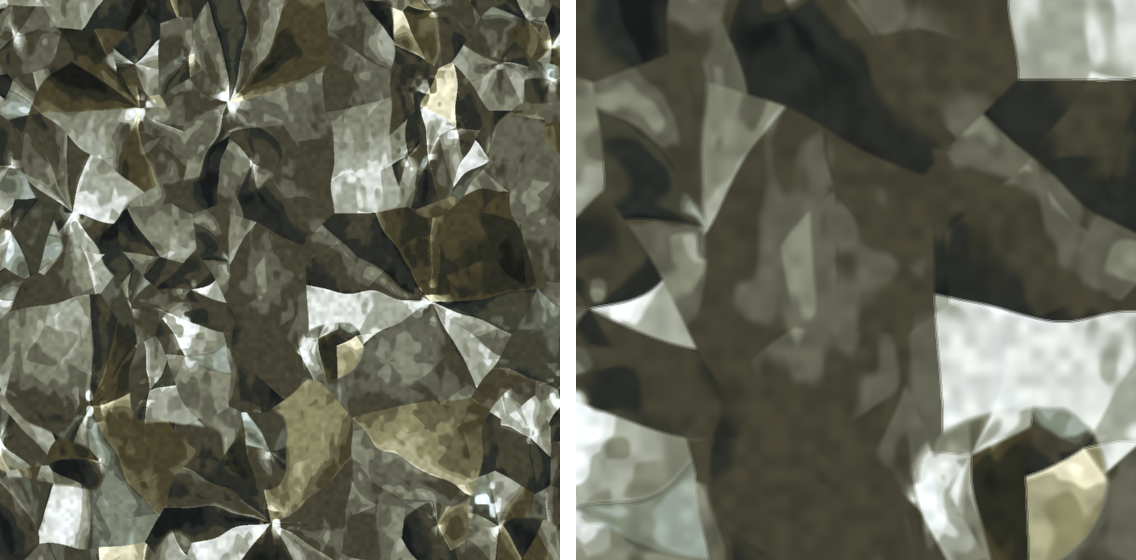
Left, the full canvas; right, a detail of the centre.
Write a WebGL 1 fragment shader that draws this texture.

```glsl
precision highp float;
// Crumpled metal foil: creased facets fanning out from sharp peaks, with glints.
uniform vec2 u_resolution;

const float TAU = 6.28318;

vec2 hash2(vec2 p) {
  vec3 q = fract(p.xyx * vec3(0.1031, 0.1030, 0.0973));
  q += dot(q, q.yzx + 33.33);
  return fract((q.xx + q.yz) * q.zy);
}

vec2 noise2(vec2 p) {
  vec2 i = floor(p), f = fract(p);
  f = f * f * (3.0 - 2.0 * f);
  return mix(mix(hash2(i), hash2(i + vec2(1, 0)), f.x),
             mix(hash2(i + vec2(0, 1)), hash2(i + vec2(1, 1)), f.x), f.y);
}

// Offset from the nearest peak (xy) and the cell of that peak (zw)
vec4 nearestPeak(vec2 p) {
  vec4 best = vec4(9.0);
  for (int y = -1; y <= 1; y++) {
    for (int x = -1; x <= 1; x++) {
      vec2 cell = floor(p) + vec2(x, y);
      vec2 offset = p - cell - 0.1 - 0.8 * hash2(cell + 40.0);
      if (dot(offset, offset) < dot(best.xy, best.xy)) best = vec4(offset, cell);
    }
  }
  return best;
}

// Reflected tone of the wedge-shaped facets (x), facet tint (y), distance to peak (z)
vec3 facets(vec2 p, float sectors) {
  vec4 peak = nearestPeak(p);
  float dist = length(peak.xy);
  vec2 twist = hash2(peak.zw + 11.0);
  float turn = fract(atan(peak.y, peak.x) / TAU + twist.x + 0.12 * dist * (twist.y - 0.5));
  turn += 0.06 * sin(2.0 * TAU * turn);
  float s = fract(turn) * sectors;
  float across = fract(s);
  vec2 seed = hash2(peak.zw * 7.0 + floor(s) * vec2(13, 29) + 90.0);

  // Reflections drawn out along the rays, and a slope across each facet
  float tone = 0.5 + 0.76 * (seed.x - 0.5);
  tone += 0.45 * (noise2(vec2(2.2 * across, 2.0 * dist) + seed * 60.0).x - 0.5);
  tone += 0.35 * (noise2(peak.xy * vec2(4.0, 2.6) + seed * 80.0).x - 0.5);
  tone += 0.4 * (across - 0.5) * (seed.y - 0.5);

  // Thin light or dark line along the crease
  float edge = min(across, 1.0 - across) * TAU * dist / sectors;
  tone += 0.6 * (seed.y - 0.5) * exp(-45.0 * edge);
  return vec3(tone, seed.y, dist);
}

vec3 foilColor(float t) {
  vec3 c = mix(vec3(0.10, 0.11, 0.11), vec3(0.17, 0.18, 0.16), smoothstep(-0.05, 0.10, t));
  c = mix(c, vec3(0.27, 0.26, 0.20), smoothstep(0.20, 0.30, t));
  c = mix(c, vec3(0.38, 0.38, 0.32), smoothstep(0.48, 0.55, t));
  c = mix(c, vec3(0.51, 0.52, 0.44), smoothstep(0.63, 0.67, t));
  c = mix(c, vec3(0.64, 0.66, 0.60), smoothstep(0.76, 0.82, t));
  c = mix(c, vec3(0.87, 0.89, 0.87), smoothstep(0.94, 0.99, t));
  return mix(c, vec3(0.97, 1.0, 1.0), smoothstep(1.06, 1.2, t));
}

vec3 foil(vec2 uv) {
  // Bend the straight folds a little and stretch them upright
  vec2 p = uv + 0.06 * (noise2(uv * 4.5) - 0.5) + 0.014 * (noise2(uv * 21.0 + 7.0) - 0.5);
  p.y *= 0.84;

  // Broad sheets, broken by patches of small crumples
  vec3 broad = facets(p * 3.4 + 8.0, 9.0);
  vec3 small = facets(p * 9.5 + 20.0, 5.0);
  float crumpled = smoothstep(0.58, 0.60, noise2(p * 6.5 + 31.0).x);
  float tone = mix(broad.x + 0.16 * (small.x - 0.5), small.x, crumpled);
  float tint = mix(broad.y, small.y, crumpled);

  // Sparkles gathered at the peaks
  float sparkle = smoothstep(0.42, 0.60, noise2(uv * 75.0).x);
  tone += 0.8 * sparkle * exp(-130.0 * broad.z * broad.z);
  tone += 0.5 * sparkle * crumpled * exp(-40.0 * small.z * small.z);

  // Fine wrinkles and mottling
  tone += 0.08 * (noise2(p * vec2(60.0, 12.0)).x - 0.5);
  tone += 0.14 * (noise2(p * vec2(95.0, 60.0) + 9.0).x - 0.5);
  vec3 c = foilColor(tone);
  c *= 1.0 + 0.2 * (noise2(uv * 125.0).y - 0.5);

  // Warm and cool reflections
  c *= mix(vec3(1.0), vec3(1.04, 1.0, 0.88), smoothstep(0.84, 0.88, tint));
  return c * mix(vec3(0.96, 1.0, 1.03), vec3(1.0), smoothstep(0.15, 0.25, tint));
}

void main() {
  vec2 uv = gl_FragCoord.xy / min(u_resolution.x, u_resolution.y);
  vec3 sum = vec3(0.0);
  // Average nine samples for soft edges
  for (int y = -1; y <= 1; y++) {
    for (int x = -1; x <= 1; x++) {
      sum += foil(uv + 0.0009 * vec2(x, y));
    }
  }
  gl_FragColor = vec4(sum / 9.0, 1.0);
}
```
